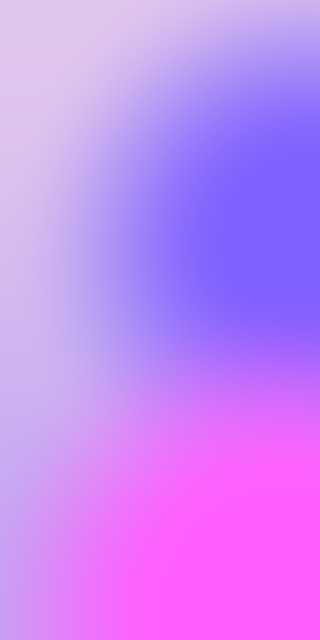
This background is drawn by a Shadertoy shader. Its source:

```glsl
// A soft lilac backdrop with two large blurred discs at the right:
// a violet-blue one in the upper half and a magenta one below it.
// Each disc is a distance to a centre, faded by a wide smoothstep.

// Coverage of a disc whose rim fades over radius +- blur
float softDisc(vec2 p, vec2 centre, float radius, float blur) {
    return 1.0 - smoothstep(radius - blur, radius + blur, length(p - centre));
}

void mainImage(out vec4 fragColor, in vec2 fragCoord) {
    // Canvas spans 1 wide by 2 high, origin at the lower left
    vec2 p = fragCoord / iResolution.xy * vec2(1.0, 2.0);

    // Backdrop: pale pink-lilac above, cooler lavender below
    vec3 paleLilac = vec3(0.875, 0.775, 0.93);
    vec3 lavender = vec3(0.76, 0.66, 0.95);
    vec3 color = mix(lavender, paleLilac, smoothstep(0.1, 1.9, p.y));

    // Violet-blue glow, then the magenta glow over it
    vec3 violetBlue = vec3(0.50, 0.38, 1.0);
    vec3 magenta = vec3(1.0, 0.37, 1.0);
    color = mix(color, violetBlue, softDisc(p, vec2(0.96, 1.245), 0.59, 0.36));
    color = mix(color, magenta, softDisc(p, vec2(0.885, 0.086), 0.70, 0.34));

    fragColor = vec4(color, 1.0);
}
```
